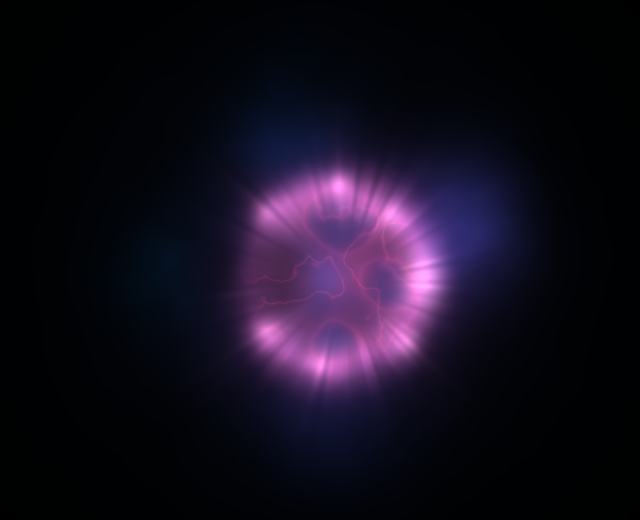
A WebGL 1 fragment shader for this background:

```glsl
precision highp float;

uniform vec2 u_resolution;

// Layout, in canvas heights from the canvas centre
const vec2 CORE = vec2(0.045, -0.042);
const float RING_RADIUS = 0.166;
const float RING_INNER = 0.042;
const float RING_OUTER = 0.040;
const float HALO_REACH = 0.055;
const float GAP_ANGLE = 3.08;
const float KNOT_STEP = 0.8976;
const float RAY_COUNT = 110.0;

// Cloud lobes: centre and size
const vec3 EAST = vec3(0.265, 0.055, 0.125);
const vec3 NORTH = vec3(-0.055, 0.250, 0.110);
const vec3 WEST = vec3(-0.305, -0.015, 0.080);
const vec3 SOUTH = vec3(0.030, -0.300, 0.140);

// Palette
const vec3 SPACE = vec3(0.0, 0.006, 0.010);
const vec3 NAVY = vec3(0.022, 0.048, 0.115);
const vec3 INDIGO = vec3(0.105, 0.100, 0.270);
const vec3 TEAL = vec3(0.0, 0.048, 0.085);
const vec3 BLUE = vec3(0.012, 0.050, 0.120);
const vec3 DUSK = vec3(0.018, 0.030, 0.085);
const vec3 HALO = vec3(0.270, 0.095, 0.250);
const vec3 VIOLET = vec3(0.310, 0.230, 0.500);
const vec3 MAUVE = vec3(0.430, 0.225, 0.445);
const vec3 ROSE = vec3(0.210, 0.045, 0.085);
const vec3 PINK = vec3(0.370, 0.185, 0.280);
const vec3 FLARE = vec3(0.320, 0.250, 0.290);

float hash(vec2 p) {
    vec3 q = fract(vec3(p.xyx) * 0.1031);
    q += dot(q, q.yzx + 33.33);
    return fract((q.x + q.y) * q.z);
}

float noise(vec2 p) {
    vec2 i = floor(p);
    vec2 f = fract(p);
    f = f * f * (3.0 - 2.0 * f);
    float low = mix(hash(i), hash(i + vec2(1.0, 0.0)), f.x);
    float high = mix(hash(i + vec2(0.0, 1.0)), hash(i + 1.0), f.x);
    return mix(low, high, f.y);
}

float fbm(vec2 p) {
    float sum = 0.0;
    float gain = 0.5;
    for (int i = 0; i < 4; i++) {
        sum += gain * noise(p);
        p = mat2(1.6, 1.2, -1.2, 1.6) * p + 7.3;
        gain *= 0.5;
    }
    return sum / 0.9375;
}

// Value noise around the circle, without a seam
float rays(float angle, float count) {
    float x = (angle / 6.283185 + 0.5) * count;
    float i = floor(x);
    float a = hash(vec2(mod(i, count), count));
    float b = hash(vec2(mod(i + 1.0, count), count));
    return mix(a, b, smoothstep(0.0, 1.0, x - i));
}

float glow(vec2 p, vec3 lobe) {
    vec2 d = (p - lobe.xy) / lobe.z;
    return exp(-dot(d, d));
}

vec3 clouds(vec2 p) {
    vec3 c = NAVY * exp(-dot(p, p) / 0.10);
    c += INDIGO * glow(p, EAST) + BLUE * glow(p, NORTH);
    c += TEAL * glow(p, WEST) + DUSK * glow(p, SOUTH);
    return SPACE * exp(-2.0 * dot(p, p)) + c * (0.45 + 1.1 * fbm(p * 6.0 + 3.0));
}

// Flares on the ring, unevenly spaced: x is the knots, y their spikes
vec2 knots(vec2 q) {
    vec2 sum = vec2(0.0);
    for (int k = 0; k < 7; k++) {
        float t = KNOT_STEP * float(k);
        float angle = t - 0.03 + 0.145 * cos(t + 0.81) + 0.09 * cos(2.0 * t - 1.22) + 0.119 * cos(3.0 * t + 2.22);
        float radius = 0.173 + 0.0168 * cos(t - 2.73) - 0.0106 * sin(2.0 * t);
        float east = pow(0.5 + 0.5 * cos(t), 8.0);
        vec2 dir = vec2(cos(angle), sin(angle));
        float u = dot(q, dir) - radius;
        float v = dot(q, vec2(-dir.y, dir.x));
        vec2 e = vec2(u, v) / mix(vec2(0.020, 0.022), vec2(0.034, 0.055), east);
        sum.x += mix(0.42, 1.0, east) * exp(-dot(e, e));
        sum.y += (1.0 - 0.7 * east) * exp(-sqrt(v * v + 0.000004) / 0.011 - abs(u) / 0.042);
    }
    return sum;
}

// Soft cavities inside the ring: x is the fill, y the rim
vec2 cavities(vec2 q) {
    vec2 sum = vec2(0.0);
    for (int k = -1; k <= 1; k++) {
        float s = float(k);
        float angle = 1.65 * s - 0.03;
        vec2 centre = (0.085 + 0.033 * abs(s)) * vec2(cos(angle), sin(angle));
        float d = length(q - centre) - 0.052 - 0.012 * s;
        sum += vec2(smoothstep(0.015, -0.035, d), exp(-abs(d) / 0.010));
    }
    return sum;
}

void main() {
    vec2 p = (gl_FragCoord.xy - 0.5 * u_resolution) / u_resolution.y;
    vec2 q = p - CORE;
    float r = length(q);
    float angle = atan(q.y, q.x);
    vec2 warp = vec2(fbm(p * 11.0), fbm(p * 11.0 + 19.0)) - 0.5;

    // Ring shape, with a dim gap on one side
    float d = r - RING_RADIUS - 0.016 * cos(angle - 2.73) - 0.025 * warp.x;
    float gap = smoothstep(0.70, 0.98, cos(angle - GAP_ANGLE));
    float streak = (rays(angle, RAY_COUNT) - 0.5) * smoothstep(0.06, 0.15, r);
    float width = d < 0.0 ? RING_INNER : RING_OUTER;
    float ring = exp(-d * d / (width * width)) * (1.0 - 0.80 * gap);
    ring *= 1.0 + 0.35 * streak;

    // Clouds and outer halo
    float halo = exp(-max(d, 0.0) / HALO_REACH) * (1.0 - 0.35 * gap);
    vec3 color = clouds(p) + HALO * halo * (1.0 + 0.3 * streak);

    // Interior with cavities and filaments
    vec2 cavity = cavities(q + 0.035 * warp);
    float center = glow(p, vec3(0.015, -0.032, 0.045));
    float tint = clamp(0.75 - 0.7 * cavity.x - 0.6 * center + 1.2 * warp.y, 0.0, 1.0);
    vec3 inside = mix(VIOLET, MAUVE, tint) * (0.90 + 0.25 * center - 0.25 * gap * smoothstep(0.04, 0.13, r));
    float ridge = 1.0 - abs(2.0 * noise(q * 17.0 + 3.0 * warp + 5.0) - 1.0);
    float threads = 0.5 * cavity.y + 0.6 * pow(ridge, 9.0);
    inside += ROSE * (threads + 0.5 * glow(p, vec3(0.068, -0.035, 0.055)));
    color = mix(color, inside, smoothstep(0.035, -0.045, d) * (1.0 + 0.25 * streak));

    // Bright ring, knots and spikes
    vec2 flare = knots(q + 0.008 * warp);
    color += PINK * (ring + 0.55 * flare.y) + FLARE * flare.x * (1.0 + 0.5 * streak);

    gl_FragColor = vec4(clamp(color, 0.0, 1.0), 1.0);
}
```
